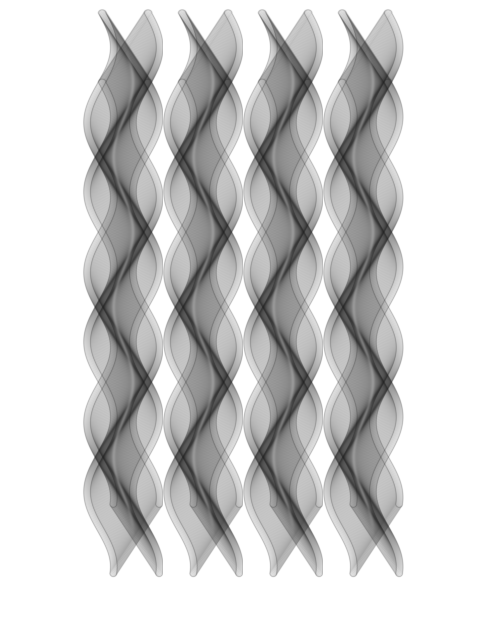
This pattern is drawn by a Shadertoy shader. Its source:

```glsl
const float WAVE = 6.2831853 / 1.875;   // one twist is 1.875 column widths tall
const int STRANDS = 64;

// Sideways sway of a strand at height y below the top
float sway(float y) {
    return 0.167 * cos(WAVE * (y - 0.594));
}

// Ink of one translucent strand: faint core, darker rims, round ends
float strandInk(vec2 p, float px) {
    float y = clamp(p.y, 0.165, 6.3);
    float slope = 0.56 * sin(WAVE * (y - 0.594));
    float across = (p.x - sway(y)) * inversesqrt(1.0 + slope * slope);
    float d = length(vec2(across, p.y - y)) - 0.042;
    float rimWidth = max(0.0085, 0.6 * px);
    float rim = exp(-d * d / (rimWidth * rimWidth)) * 0.0085 / rimWidth;
    float core = 1.0 - smoothstep(-0.5 * px, 0.5 * px, d);
    return 0.016 * core + 0.085 * rim;
}

// Strands swept diagonally into a ribbon, with heavier outer strands
float ribbonInk(vec2 p, float side, float px) {
    float ink = 0.0;
    for (int i = 0; i < STRANDS; i++) {
        float s = float(i) / float(STRANDS - 1);
        float weight = (i == 0 || i == STRANDS - 1) ? 3.0 : 1.0;
        vec2 offset = vec2(side * 0.286 * (1.0 - 2.0 * s), 0.865 * s);
        ink += weight * strandInk(p - offset, px);
    }
    return ink;
}

void mainImage(out vec4 fragColor, in vec2 fragCoord) {
    // Canvas is 6 by 8 column widths, y runs down from the top
    vec2 p = fragCoord / iResolution.xy * vec2(6.0, 8.0);
    p.y = 8.0 - p.y;
    float px = 8.0 / iResolution.y;

    // Four columns inside blank margins, so opposite edges meet in white
    p.x -= 1.542 + clamp(floor(p.x - 1.042), 0.0, 3.0);

    float shade = 1.0;
    if (abs(p.x) < 0.52) {
        // Two ribbons crossing in opposite directions
        float ink = ribbonInk(p, 1.0, px) + ribbonInk(p, -1.0, px);
        shade = mix(0.1, 1.0, exp(-1.1 * ink));

        // Pale sheen along the shared middle strand
        float sheen = (p.x - 0.72 * sway(p.y - 0.433)) / 0.024;
        float ends = smoothstep(0.5, 1.0, p.y) * (1.0 - smoothstep(6.2, 6.8, p.y));
        shade = mix(shade, 0.72, 0.45 * ends * exp(-sheen * sheen));
    }
    fragColor = vec4(vec3(shade), 1.0);
}
```
